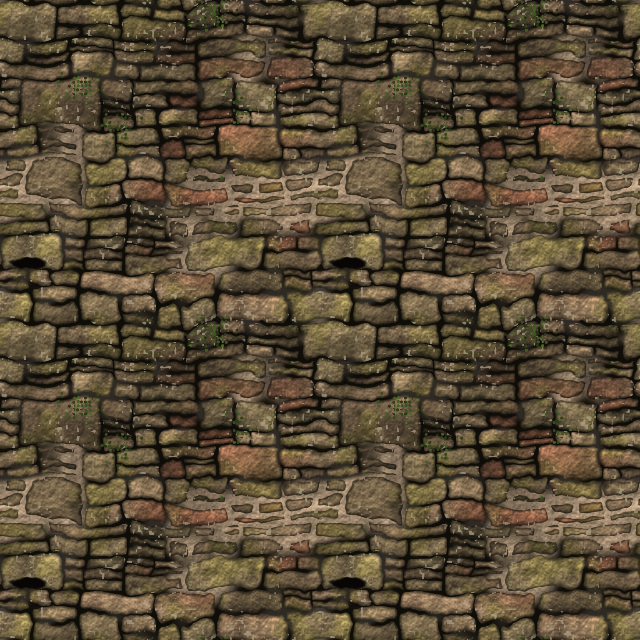
Give the GLSL for this texture, as a three.js fragment shader.

```glsl
// Weathered dry-stone wall with mortar, lichen and ivy, repeated two by two.
varying vec2 vUv;

float hash(vec2 p) {
  vec3 h = fract(p.xyx * vec3(0.1031, 0.1030, 0.0973));
  h += dot(h, h.yzx + 33.33);
  return fract((h.x + h.y) * h.z);
}

// Value noise that wraps after n cells.
float noise(vec2 p, float n) {
  p *= n;
  vec2 i = floor(p), f = fract(p);
  f *= f * (3.0 - 2.0 * f);
  vec2 a = mod(i, n) + n, b = mod(i + 1.0, n) + n;
  return mix(mix(hash(a), hash(vec2(b.x, a.y)), f.x),
             mix(hash(vec2(a.x, b.y)), hash(b), f.x), f.y);
}

float grain(vec2 p) {
  float sum = 0.0, amp = 0.31, n = 12.0;
  for (int k = 0; k < 5; k++) {
    sum += amp * noise(p, n);
    amp *= 0.75;
    n *= 2.0;
  }
  return sum / 0.946;
}

// Uneven divisions of a line, wrapping after n of them.
float bound(float i, float n, float seed) {
  return i + 0.5 * hash(vec2(mod(i, n), seed)) - 0.25;
}

float division(float u, float n, float seed) {
  float i = floor(u);
  if (u < bound(i, n, seed)) return i - 1.0;
  return u < bound(i + 1.0, n, seed) ? i : i + 1.0;
}

// Ivy density around a point, wrapped at the tile edges.
float clump(vec2 p, vec2 center, float size) {
  vec2 d = fract(p - center + 0.5) - 0.5;
  return exp(-dot(d, d) / (size * size));
}

void main() {
  vec2 p = fract(vUv * 2.0);

  // Crooked joints
  vec2 q = p + 0.030 * (vec2(noise(p, 6.0), noise(p, 7.0)) - 0.5)
             + 0.016 * (vec2(noise(p, 21.0), noise(p, 22.0)) - 0.5)
             + 0.007 * (vec2(noise(p, 60.0), noise(p, 61.0)) - 0.5);

  // Courses and blocks
  float row = division(q.y * 8.0, 8.0, 3.0);
  float seed = mod(row, 8.0) + 11.0;
  float shift = 5.0 * hash(vec2(seed, 5.0));
  float col = division(q.x * 5.0 + shift, 5.0, seed);
  vec2 lo = vec2((bound(col, 5.0, seed) - shift) / 5.0, bound(row, 8.0, 3.0) / 8.0);
  vec2 hi = vec2((bound(col + 1.0, 5.0, seed) - shift) / 5.0, bound(row + 1.0, 8.0, 3.0) / 8.0);
  float id = hash(vec2(mod(col, 5.0) + 40.0, seed));

  // Split blocks into smaller stones
  for (int k = 0; k < 3; k++) {
    if (hash(vec2(id * 97.0, 7.0)) < 0.14 + 0.3 * float(k)) break;
    vec2 size = hi - lo;
    vec2 cut = mix(lo, hi, 0.35 + 0.3 * hash(vec2(id * 83.0, 9.0)));
    bool flat_cut = size.y * 2.6 > size.x;
    bool upper = flat_cut ? q.y > cut.y : q.x > cut.x;
    if (flat_cut) { if (upper) lo.y = cut.y; else hi.y = cut.y; }
    else { if (upper) lo.x = cut.x; else hi.x = cut.x; }
    id = hash(vec2(id * 71.0, upper ? 2.0 : 5.0));
  }

  // Depth inside the rounded stone
  vec2 center = 0.5 * (lo + hi), half_size = 0.5 * (hi - lo);
  float radius = min(0.018, 0.6 * half_size.y);
  vec2 v = abs(q - center) - half_size + radius;
  float depth = radius - length(max(v, 0.0)) - min(max(v.x, v.y), 0.0);
  float side = 0.5 - 0.5 * cos(6.28319 * (p.x - 0.2));
  float mortar = smoothstep(0.56, 0.72, 0.75 * noise(p, 5.0) + 0.2 * noise(p, 17.0) + 0.22 * side);
  depth -= 0.0005 + 0.006 * noise(p, 19.0) + mortar * 0.012 * noise(p, 26.0);

  // Stone faces
  float g = grain(p);
  float relief = g - grain(p + vec2(-0.002, 0.005));
  float red = smoothstep(0.5, 0.8, hash(vec2(id * 61.0, 4.0)) * (0.4 + 0.7 * side))
            * smoothstep(0.02, 0.2, p.y) * smoothstep(0.95, 0.7, p.y);
  vec3 stone = mix(vec3(0.40, 0.35, 0.25), vec3(0.45, 0.37, 0.28), hash(vec2(id * 53.0, 6.0)));
  stone = mix(stone, vec3(0.47, 0.30, 0.22), red * 0.8);
  stone = mix(stone, vec3(0.41, 0.37, 0.20), 0.6 * smoothstep(0.5, 0.75, noise(p, 13.0)));
  stone *= (0.82 + 0.36 * id) * (0.35 + 1.35 * g) * (1.0 + 1.9 * relief);
  stone *= 1.0 + 0.16 * clamp((q.y - center.y) / half_size.y, -1.0, 1.0);
  stone *= mix(0.5, 1.0, smoothstep(0.0, 0.012, depth));

  // Pale lichen specks
  float lichen = smoothstep(0.74, 0.88, noise(p, 115.0)) * smoothstep(0.4, 0.65, noise(p, 15.0));
  stone = mix(stone, vec3(0.67, 0.62, 0.53), 0.75 * lichen);

  // Joints: deep shadow or crumbling mortar
  vec3 filling = vec3(0.63, 0.54, 0.44) * (0.5 + 0.85 * g) * (1.0 + 1.5 * relief);
  vec3 joint = mix(vec3(0.06, 0.05, 0.03) + 0.12 * smoothstep(0.5, 0.8, noise(p, 14.0)), filling, mortar);
  vec3 color = mix(joint, stone, smoothstep(-0.002, 0.002, depth));

  // Missing stone
  vec2 hole = (fract(q - vec2(0.09, 0.16) + 0.5) - 0.5) / vec2(0.05, 0.018);
  color = mix(vec3(0.03, 0.025, 0.02), color, smoothstep(0.75, 1.1, length(hole)));

  // Ivy leaves
  float ivy = max(clump(p, vec2(0.25, 0.73), 0.045), clump(p, vec2(0.37, 0.60), 0.045));
  ivy = max(ivy, max(clump(p, vec2(0.66, 0.96), 0.045), 0.7 * clump(p, vec2(0.75, 0.66), 0.035)));
  vec2 leaf = floor(p * 80.0);
  float tone = hash(leaf + 130.0);
  vec2 from_leaf = fract(p * 80.0) - 0.35 - 0.3 * vec2(tone, hash(leaf + 170.0));
  float cover = smoothstep(0.48, 0.28, length(from_leaf)) * step(hash(leaf + 210.0), ivy * 0.85);
  color = mix(color, vec3(0.20, 0.30, 0.10) * (0.6 + 0.8 * tone), cover * 0.9);

  gl_FragColor = vec4(color, 1.0);
}
```
